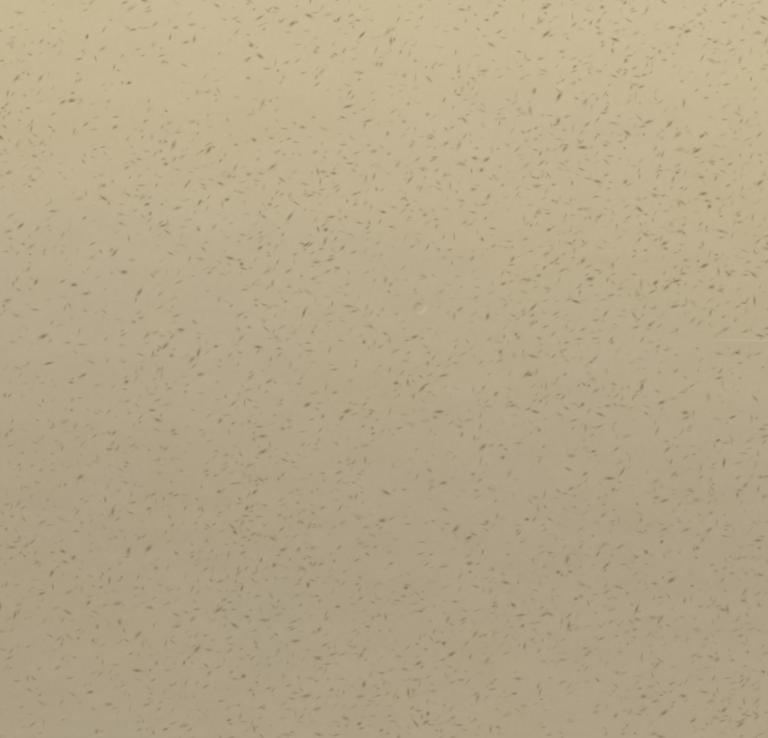
Give the GLSL for this texture, as a Shadertoy shader.

```glsl
#define SHADE_COLOR vec3(0.668, 0.618, 0.518)
#define LIGHT_COLOR vec3(0.795, 0.735, 0.600)
#define SPECK_COLOR vec3(0.400, 0.355, 0.255)
#define FINE_CELLS 84.0
#define COARSE_CELLS 46.0
#define FINE_STRENGTH 0.36
#define COARSE_STRENGTH 0.58
#define SPECK_TILT 0.40
#define MOTTLE 0.016
#define GRAIN 0.012

float hash(vec2 p) {
    uvec2 q = uvec2(ivec2(floor(p))) * uvec2(1597334677u, 3812015801u);
    uint n = (q.x ^ q.y) * 1597334677u;
    n = (n ^ (n >> 15)) * 2246822519u;
    n ^= n >> 13;
    return float(n >> 8) / 16777216.0;
}

float noise(vec2 p) {
    vec2 i = floor(p), f = fract(p);
    f = f * f * (3.0 - 2.0 * f);
    return mix(mix(hash(i), hash(i + vec2(1, 0)), f.x),
               mix(hash(i + vec2(0, 1)), hash(i + vec2(1, 1)), f.x), f.y);
}

float fbm(vec2 p) {
    float sum = 0.0, weight = 0.5;
    for (int i = 0; i < 4; i++) {
        sum += weight * noise(p);
        p = p * 2.03 + 17.0;
        weight *= 0.5;
    }
    return sum;
}

// Scattered soft flakes, one candidate per cell, mostly tilted one way
float specks(vec2 p, float cells, vec2 size, float density, float seed) {
    vec2 home = floor(p * cells);
    float cover = 0.0;
    for (int y = -1; y <= 1; y++)
    for (int x = -1; x <= 1; x++) {
        vec2 cell = home + vec2(x, y);
        vec2 key = cell + seed;
        if (hash(key + 911.0) > density) continue;
        vec2 center = (cell + vec2(hash(key), hash(key + 137.0))) / cells;
        float spread = hash(key + 271.0) + hash(key + 389.0) - 1.0;
        float angle = SPECK_TILT + 1.5 * spread;
        vec2 axis = vec2(cos(angle), sin(angle));
        vec2 d = p - center;
        vec2 local = vec2(dot(d, axis), dot(d, vec2(-axis.y, axis.x)));
        vec2 radius = size * mix(vec2(0.6, 0.8), vec2(1.4, 1.2),
                                 vec2(hash(key + 523.0), hash(key + 641.0)));
        local /= radius;
        float tone = mix(0.25, 1.0, pow(hash(key + 773.0), 1.6));
        cover = max(cover, tone * exp(-dot(local, local)));
    }
    return cover;
}

void mainImage(out vec4 fragColor, in vec2 fragCoord) {
    vec2 uv = fragCoord / iResolution.xy;
    vec2 p = fragCoord / iResolution.y;

    // Broad light falling from the top right
    float cloud = fbm(p * vec2(2.2, 4.0) + 5.0) - 0.47;
    float height = uv.y + 0.07 * (uv.x - 0.5) + 0.10 * cloud;
    float light = smoothstep(0.14, 1.18, height);
    light += 0.09 * uv.x * (1.0 - smoothstep(0.0, 0.35, uv.y));
    vec3 color = mix(SHADE_COLOR, LIGHT_COLOR, light);

    // Faint streaky mottling and fine grain
    color += MOTTLE * (fbm(p * vec2(14.0, 34.0) + 40.0) - 0.47);
    color += GRAIN * (noise(p * 240.0) - 0.5);
    color.b += 0.02 * (fbm(p * 6.0 + 80.0) - 0.47);

    // Flakes gather in patches and thicken to the right
    float patches = fbm(p * vec2(5.0, 8.0) + 23.0) - 0.47;
    float density = 0.46 + 0.16 * (uv.x - 0.5) + 0.9 * patches;
    float fine = specks(p, FINE_CELLS, vec2(0.0034, 0.0016), density, 100.0);
    float coarse = specks(p, COARSE_CELLS, vec2(0.0042, 0.0021), density * 0.8, 3000.0);
    float stain = max(FINE_STRENGTH * fine, COARSE_STRENGTH * coarse);
    color = mix(color, SPECK_COLOR, stain);

    // Small raised chip, lit on one rim
    vec2 chip = (uv - vec2(0.547, 0.583)) / 0.0075;
    float rim = exp(-8.0 * pow(length(chip) - 0.8, 2.0));
    color += 0.07 * rim * dot(chip, vec2(0.6, -0.5));

    // Hairline scratch near the right edge
    float scratch = exp(-pow((uv.y - 0.539) / 0.0015, 2.0));
    color += 0.025 * scratch * smoothstep(0.91, 0.96, uv.x);

    fragColor = vec4(clamp(color, 0.0, 1.0), 1.0);
}
```
